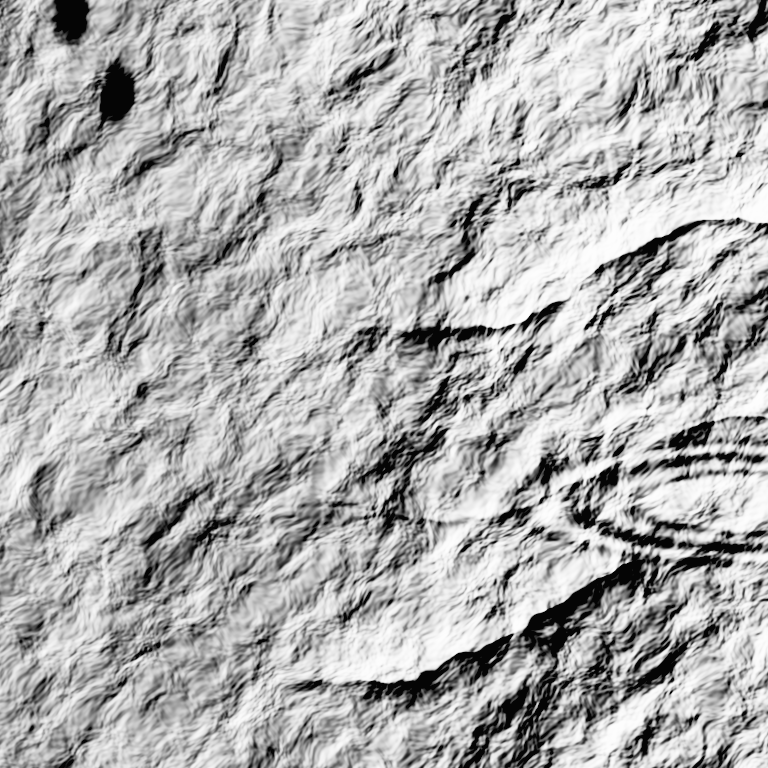
Give the GLSL for this texture, as a WebGL 1 fragment shader.

```glsl
precision highp float;

uniform vec2 u_resolution;

const vec2 LIGHT = vec2(-0.82, 0.57);       // direction towards the sun
const vec2 GRAIN = vec2(0.74, 0.67);        // direction of the folds
const float GRAIN_STRETCH = 0.80;
const float SLOPE_STEP = 0.0024;
const float ROUGH_SCALE = 5.0;
const float ROUGHNESS = 0.36;
const float ROUGHNESS_GROWTH = 1.10;        // extra weight of finer octaves
const float STREAK_HEIGHT = 0.016;
const float CRUST_HEIGHT = 0.006;
const float FLAKE_HEIGHT = 0.008;
const float WARP = 0.022;
const float FINE_WARP = 0.009;
const float BASE_TONE = 0.715;
const float SHADE_GAIN = 0.31;
const float DEEP_SHADE = 0.07;
const float LIGHT_GAIN = 0.28;

// Scarps: start x, start y, end x, rise
const vec4 MAIN_SCARP = vec4(0.61, 0.570, 0.93, 0.145);
const vec4 LOWER_SCARP = vec4(0.50, 0.115, 0.90, 0.170);
const vec4 MIDDLE_SCARP = vec4(0.60, 0.325, 0.98, 0.130);
const vec2 MESA_CENTER = vec2(0.99, 0.345);
const vec2 MESA_SIZE = vec2(0.18, 0.045);

vec2 gradientAt(vec2 cell) {
    vec3 q = fract(cell.xyx * vec3(0.1031, 0.1030, 0.0973));
    q += dot(q, q.yzx + 33.33);
    float angle = 6.28318 * fract((q.x + q.y) * q.z);
    return vec2(cos(angle), sin(angle));
}

float gradientNoise(vec2 p) {
    vec2 i = floor(p), f = p - i;
    vec2 u = f * f * f * (f * (f * 6.0 - 15.0) + 10.0);
    vec2 e = vec2(1.0, 0.0);
    float a = dot(gradientAt(i), f);
    float b = dot(gradientAt(i + e), f - e);
    float c = dot(gradientAt(i + e.yx), f - e.yx);
    float d = dot(gradientAt(i + 1.0), f - 1.0);
    return mix(mix(a, b, u.x), mix(c, d, u.x), u.y);
}

vec2 warpAt(vec2 p) {
    return vec2(gradientNoise(p + 31.0), gradientNoise(p + 57.0));
}

// Rough ground, broken crusts and streaks along the folds
float heightAt(vec2 p) {
    vec2 w = p + WARP * warpAt(p * 8.0) + FINE_WARP * warpAt(p * 26.0);
    vec2 g = vec2(dot(w, GRAIN) * GRAIN_STRETCH, dot(w, vec2(-GRAIN.y, GRAIN.x)));
    float height = 0.0;
    float scale = ROUGH_SCALE;
    float weight = ROUGHNESS;
    for (int i = 0; i < 6; i++) {
        height += weight / scale * gradientNoise(g * scale + float(i) * 17.3 + 40.0);
        scale *= 2.03;
        weight *= ROUGHNESS_GROWTH;
    }
    float crust = gradientNoise(g * 8.0 + 11.0);
    float flakes = gradientNoise(g * 21.0 + 83.0);
    height += CRUST_HEIGHT * smoothstep(-0.05, 0.05, crust);
    height += FLAKE_HEIGHT * smoothstep(-0.15, 0.15, flakes);
    vec2 s = vec2(dot(p, vec2(0.88, 0.47)), dot(w, vec2(-0.47, 0.88)));
    float streaks = gradientNoise(s * vec2(9.0, 28.0) + 70.0);
    return height + STREAK_HEIGHT * smoothstep(0.4, 0.8, p.x) * streaks;
}

// Sunlit slope above a ragged edge, thin shadow below it
float scarp(vec2 p, vec4 path, float litWidth, float shadowWidth) {
    float d = p.y - path.y - path.w * smoothstep(path.x, path.z, p.x);
    float lit = exp(-pow(max(d, 0.0) / litWidth, 2.0));
    float shadow = exp(-pow(min(d, 0.0) / shadowWidth, 2.0));
    float fade = smoothstep(path.x - 0.18, path.x + 0.06, p.x);
    return fade * mix(-2.6 * shadow, 1.7 * lit, smoothstep(-0.003, 0.003, d));
}

// Nested ledges around an oval mesa
float mesa(vec2 p) {
    vec2 q = (p - MESA_CENTER) / MESA_SIZE;
    float r = length(q);
    float ledges = sin(r * 13.0) - 0.4;
    float ring = smoothstep(0.75, 0.95, r) * (1.0 - smoothstep(1.5, 2.1, r));
    return 1.5 * ledges * ring + 1.5 * (1.0 - smoothstep(0.7, 1.0, r));
}

float hollow(vec2 p, vec2 center, vec2 size) {
    vec2 q = (p - center) / size;
    return -3.0 * exp(-dot(q, q) * dot(q, q));
}

void main() {
    vec2 p = gl_FragCoord.xy / u_resolution;

    float slope = (heightAt(p) - heightAt(p + LIGHT * SLOPE_STEP)) / SLOPE_STEP;
    slope *= mix(0.80, 1.35, smoothstep(0.2, 0.85, p.x));

    // Large landforms share a ragged outline
    vec2 ragged = p + 0.018 * warpAt(p * 9.0) + 0.010 * warpAt(p * 33.0);
    slope += scarp(ragged, MAIN_SCARP, 0.085, 0.016);
    float lowerEnd = 1.0 - smoothstep(0.80, 0.88, p.x);
    slope += lowerEnd * scarp(ragged, LOWER_SCARP, 0.050, 0.024);
    slope += 0.6 * scarp(ragged, MIDDLE_SCARP, 0.030, 0.010);
    slope += mesa(p + 0.3 * (ragged - p));
    slope += hollow(ragged, vec2(0.09, 0.98), vec2(0.022, 0.045));
    slope += hollow(ragged, vec2(0.15, 0.88), vec2(0.018, 0.038));
    slope += 0.35 * smoothstep(0.9, 1.6, p.x + p.y);

    // Highlights saturate softly, shadows deepen with steepness
    float shade = min(slope, 0.0);
    float light = LIGHT_GAIN * (1.0 - exp(-1.1 * max(slope, 0.0)));
    float tone = BASE_TONE + light + SHADE_GAIN * shade - DEEP_SHADE * shade * shade;
    gl_FragColor = vec4(vec3(clamp(tone, 0.02, 1.0)), 1.0);
}
```
